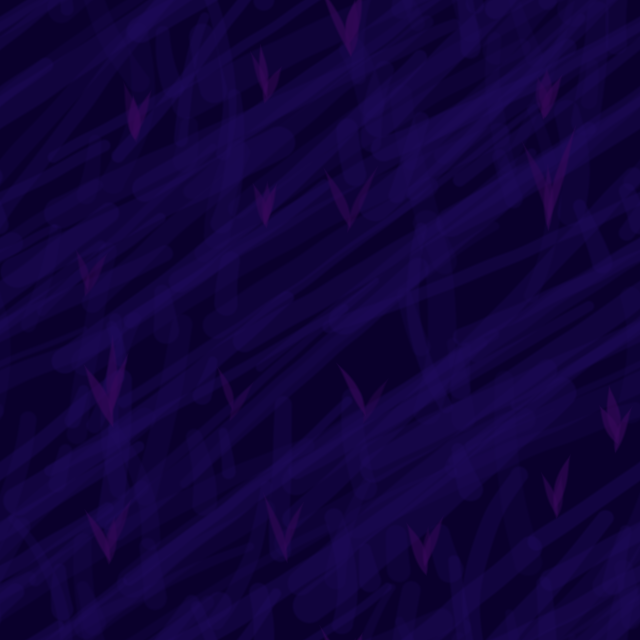
Give the GLSL for this texture, as a Shadertoy shader.

```glsl
const float SOFT = 0.0026;
const vec3 NIGHT = vec3(0.038, 0.0, 0.174);
const vec3 INDIGO = vec3(0.125, 0.044, 0.375);
const vec3 PLUM = vec3(0.21, 0.03, 0.35);

vec4 hash4(float n) {
    vec4 p = fract(n * vec4(0.1031, 0.1030, 0.0973, 0.1099));
    p += dot(p, p.wzxy + 33.33);
    return fract((p.xxyz + p.yzzw) * p.zywx);
}

// Gradient noise that wraps after "period" cells
float cornerSlope(vec2 cell, vec2 offset, float period) {
    cell = mod(cell, period);
    float angle = 6.2832 * hash4(cell.x + cell.y * period + 7.0).x;
    return dot(vec2(cos(angle), sin(angle)), offset);
}

float gradientNoise(vec2 p, float period) {
    vec2 i = floor(p), f = fract(p);
    vec2 u = f * f * f * (f * (f * 6.0 - 15.0) + 10.0);
    vec2 e = vec2(1.0, 0.0);
    float low = mix(cornerSlope(i, f, period), cornerSlope(i + e, f - e, period), u.x);
    float high = mix(cornerSlope(i + e.yx, f - e.yx, period),
                     cornerSlope(i + 1.0, f - 1.0, period), u.x);
    return mix(low, high, u.y);
}

// Shortest offset on the repeating canvas
vec2 wrapOffset(vec2 p, vec2 center) {
    vec2 d = p - center;
    return d - round(d);
}

vec2 toAxis(vec2 d, float angle) {
    vec2 axis = vec2(cos(angle), sin(angle));
    return vec2(dot(d, axis), dot(d, vec2(-axis.y, axis.x)));
}

float coverage(float dist) {
    return 1.0 - smoothstep(-SOFT, SOFT, dist);
}

// Bent round-ended brush stroke, narrowing toward one end
float strokeMask(vec2 d, float angle, float halfLen, float radius, float bend, float taper) {
    vec2 q = toAxis(d, angle);
    float x = clamp(q.x, -halfLen, halfLen);
    float width = radius * mix(1.0, taper, 0.5 + 0.5 * x / halfLen);
    return coverage(length(vec2(q.x - x, q.y - bend * x * x)) - width);
}

// Leaf pointed at both ends, growing from its root
float bladeMask(vec2 d, float angle, float len, float halfWidth, float bend) {
    vec2 q = toAxis(d, angle);
    float t = q.x / len;
    float inside = clamp(t, 0.0, 1.0);
    float width = halfWidth * sin(3.1416 * pow(inside, 0.8));
    float side = abs(q.y - bend * len * t * t) - width;
    return coverage(max(side, max(-t, t - 1.0) * len) + 0.001);
}

vec3 paintLongStrokes(vec3 color, vec2 p, int count) {
    for (int i = 0; i < count; i++) {
        vec4 a = hash4(float(i) + 11.0), b = hash4(float(i) + 211.0);
        float angle = mix(0.38, 0.66, a.z) + 0.36 * b.w * b.w * b.w;
        float mask = strokeMask(wrapOffset(p, a.xy), angle, mix(0.18, 0.41, a.w),
                                mix(0.006, 0.026, b.x), mix(-0.2, 0.2, b.y), mix(0.35, 1.0, b.z));
        color = mix(color, INDIGO, mask * mix(0.18, 0.38, b.y));
    }
    return color;
}

vec3 paintShortStrokes(vec3 color, vec2 p, int count) {
    for (int i = 0; i < count; i++) {
        vec4 a = hash4(float(i) + 503.0), b = hash4(float(i) + 709.0);
        float angle = 1.62 + mix(-0.42, 0.38, a.z);
        float mask = strokeMask(wrapOffset(p, a.xy), angle, mix(0.025, 0.15, a.w * a.w),
                                mix(0.010, 0.022, b.x), mix(-2.0, 2.0, b.y), mix(0.4, 1.0, b.z));
        color = mix(color, INDIGO, mask * mix(0.15, 0.32, b.w));
    }
    return color;
}

// Tufts of two or three blades on a jittered grid
vec3 paintTufts(vec3 color, vec2 p, int grid) {
    for (int i = 0; i < grid * grid; i++) {
        vec4 a = hash4(float(i) + 907.0);
        vec2 cell = vec2(i % grid, i / grid);
        vec2 d = wrapOffset(p, (cell + 0.12 + 0.76 * a.xy) / float(grid));
        float size = mix(0.085, 0.155, a.z * a.z);
        for (int k = 0; k < 3; k++) {
            vec4 b = hash4(float(i * 3 + k) + 1301.0);
            float lean = float(k - 1);
            if (k == 1 && a.w < 0.45) continue;
            vec2 root = vec2(-0.002 * lean, 0.25 * size * (b.x - 0.5));
            float mask = bladeMask(d - root, 1.55 - 0.24 * lean + 0.25 * (b.y - 0.5),
                                   size * mix(0.7, 1.15, b.z), mix(0.007, 0.0115, b.w),
                                   -0.13 * lean + 0.1 * (b.x - 0.5));
            color = mix(color, PLUM, mask * mix(0.35, 0.65, b.y));
        }
    }
    return color;
}

void mainImage(out vec4 fragColor, in vec2 fragCoord) {
    vec2 uv = fragCoord / iResolution.xy;
    // Slight hand wobble
    vec2 p = uv + 0.004 * vec2(gradientNoise(uv * 9.0, 9.0), gradientNoise(uv.yx * 12.0, 12.0));
    vec3 color = paintLongStrokes(NIGHT, p, 62);
    color = paintShortStrokes(color, p, 72);
    color = paintTufts(color, p, 4);
    fragColor = vec4(color, 1.0);
}
```
